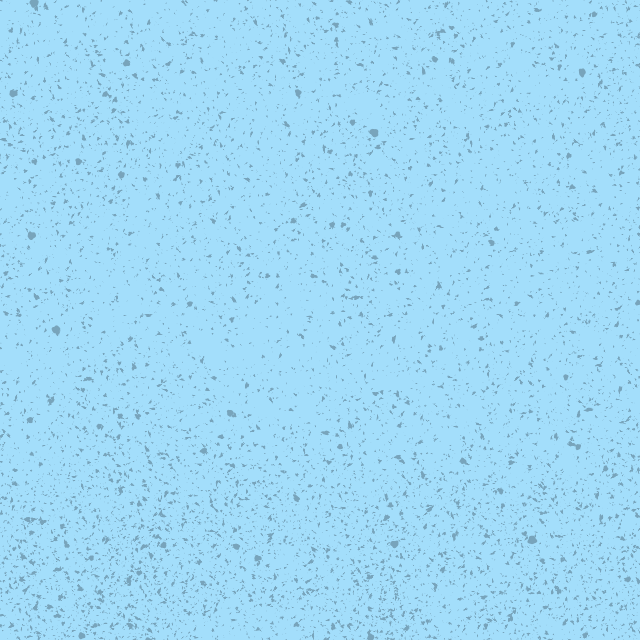
A WebGL 2 fragment shader for this texture:

```glsl
#version 300 es
precision highp float;
// Pale blue ground spattered with irregular grey-blue specks of many sizes.

uniform vec2 u_resolution;
out vec4 fragColor;

// Integer hash: three random values in 0..1 per cell and seed
vec3 hash3(vec2 cell, int seed) {
  uvec3 v = uvec3(ivec3(ivec2(cell) + 64, seed)) * 1664525u + 1013904223u;
  v.x += v.y * v.z; v.y += v.z * v.x; v.z += v.x * v.y;
  v ^= v >> 16u;
  v.x += v.y * v.z; v.y += v.z * v.x; v.z += v.x * v.y;
  return vec3(v >> 8u) / 16777216.0;
}

float valueNoise(vec2 p, int seed) {
  vec2 i = floor(p), f = fract(p);
  f = f * f * (3.0 - 2.0 * f);
  float low = mix(hash3(i, seed).x, hash3(i + vec2(1, 0), seed).x, f.x);
  float high = mix(hash3(i + vec2(0, 1), seed).x, hash3(i + vec2(1, 1), seed).x, f.x);
  return mix(low, high, f.y);
}

// Relative amount of specks: clumpy, heavier at the bottom, thinner mid right
float density(vec2 uv) {
  float clumps = 0.6 * valueNoise(uv * 5.0, 91) + 0.4 * valueNoise(uv * 17.0, 92);
  float fall = mix(1.5, 0.8, smoothstep(0.0, 0.55, uv.y));
  vec2 gap = (uv - vec2(0.6, 0.52)) / vec2(0.25, 0.18);
  return fall * (0.3 + 1.4 * clumps) * (1.0 - 0.35 * exp(-dot(gap, gap)));
}

// Signed distance to a stretched, bent blob with a lumpy outline
float blob(vec2 p, float radius, float rough, vec3 rnd) {
  float turn = 6.2832 * rnd.x;
  p = mat2(cos(turn), -sin(turn), sin(turn), cos(turn)) * p;
  float stretch = 1.0 + rough * rnd.y;
  p *= vec2(1.0 / stretch, stretch);
  p.y += rough * (rnd.z - 0.5) * p.x * p.x / radius;
  float angle = atan(p.y, p.x + 1e-7);
  float lumps = 0.22 * sin(3.0 * angle + 40.0 * rnd.y) + 0.13 * sin(5.0 * angle + 50.0 * rnd.z);
  return length(p) - radius * (1.0 + (0.3 + rough) * lumps);
}

// Coverage by one size of speck, scattered over a jittered grid
float specks(vec2 uv, float cells, float share, vec2 radii, float rough, int seed) {
  float pixel = 1.0 / u_resolution.y;
  vec2 home = floor(uv * cells);
  float cover = 0.0;
  for (int y = -1; y <= 1; y++) {
    for (int x = -1; x <= 1; x++) {
      vec2 cell = home + vec2(x, y);
      vec3 place = hash3(cell, seed);
      vec2 center = (cell + place.xy) / cells;
      if (place.z > share * density(center)) continue;
      vec3 rnd = hash3(cell, seed + 1);
      float size = hash3(cell, seed + 2).x;
      float radius = mix(radii.x, radii.y, size * size);
      float d = blob(uv - center, radius, rough, rnd);
      float fade = min(1.0, 2.0 * radius / pixel);
      cover = max(cover, fade * clamp(0.5 - d / pixel, 0.0, 1.0));
    }
  }
  return cover;
}

void main() {
  vec2 uv = gl_FragCoord.xy / u_resolution.y;

  // Dust, grains, flecks and drops
  float cover = specks(uv, 165.0, 0.36, vec2(0.0004, 0.0013), 0.6, 10);
  cover = max(cover, specks(uv, 90.0, 0.42, vec2(0.0011, 0.0029), 0.75, 20));
  cover = max(cover, specks(uv, 45.0, 0.27, vec2(0.0021, 0.0044), 0.55, 30));
  cover = max(cover, specks(uv, 14.0, 0.2, vec2(0.0041, 0.0068), 0.15, 40));

  vec3 ground = vec3(0.64, 0.87, 0.985);
  vec3 speck = vec3(0.47, 0.645, 0.735);
  fragColor = vec4(mix(ground, speck, cover), 1.0);
}
```
